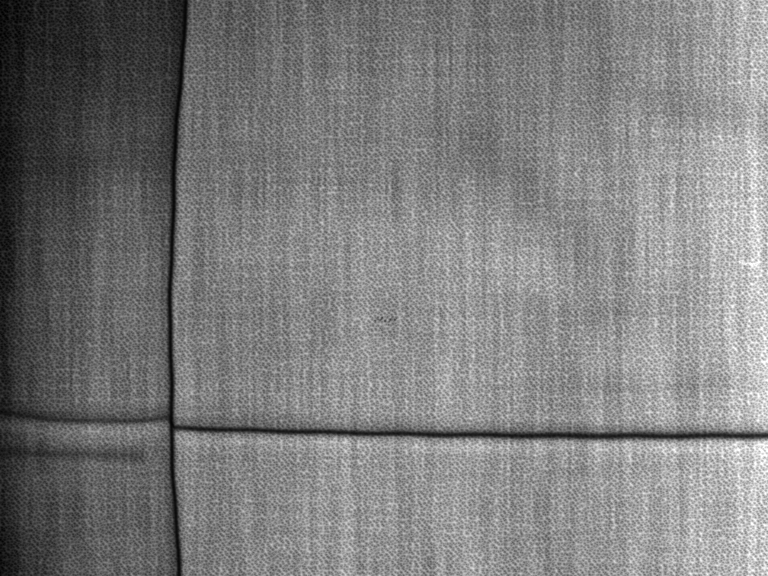
Write a Shadertoy shader that draws this texture.

```glsl
// Grey twill cloth lit from the right, pressed with one upright and one level crease.
// Broad gradients set the light, Gaussian ridges carve folds and creases, and
// cellular grain, diagonal twill and stretched noise streaks make the weave.

float hash(vec2 p) {
    vec3 q = fract(vec3(p.xyx) * 0.1031);
    q += dot(q, q.yzx + 33.33);
    return fract((q.x + q.y) * q.z);
}

float valueNoise(vec2 p) {
    vec2 cell = floor(p);
    vec2 f = fract(p);
    f = f * f * (3.0 - 2.0 * f);
    float low = mix(hash(cell), hash(cell + vec2(1, 0)), f.x);
    float high = mix(hash(cell + vec2(0, 1)), hash(cell + 1.0), f.x);
    return mix(low, high, f.y);
}

// Distance to the nearest scattered cell point
float cellular(vec2 p) {
    vec2 cell = floor(p);
    float nearest = 4.0;
    for (int j = -1; j <= 1; j++) {
        for (int i = -1; i <= 1; i++) {
            vec2 c = cell + vec2(i, j);
            vec2 d = c + vec2(hash(c), hash(c + 71.7)) - p;
            nearest = min(nearest, dot(d, d));
        }
    }
    return sqrt(nearest);
}

float bell(float d, float width) {
    return exp(-d * d / (width * width));
}

// Soft stroke from a to b
float ridge(vec2 p, vec2 a, vec2 b, float width) {
    vec2 ab = b - a;
    float t = clamp(dot(p - a, ab) / dot(ab, ab), 0.0, 1.0);
    return bell(length(p - a - ab * t), width);
}

float uprightCreaseX(float y) {
    float d = y - 0.42;
    return 0.296 + 0.085 * d * d + 0.0013 * sin(y * 23.0) + 0.0006 * sin(y * 61.0);
}

float levelCreaseY(float x, float rightSide) {
    float leftY = 0.269 + 0.45 * (x - 0.18) * (x - 0.18);
    float rightY = 0.243 + 0.021 * (x - 1.12) * (x - 1.12);
    return mix(leftY, rightY, rightSide) + 0.0007 * sin(x * 47.0);
}

// Light on the two panels either side of the upright crease
float panelLight(vec2 p, float rightSide) {
    float leftLight = mix(0.13, 0.44, smoothstep(-0.08, 0.22, p.x));
    leftLight *= 1.0 - 0.62 * smoothstep(0.48, 1.02, p.y);
    leftLight *= mix(0.6, 1.0, smoothstep(0.0, 0.05, p.x));
    leftLight *= 1.0 - 0.15 * smoothstep(0.25, 0.0, p.y);
    float rightLight = mix(0.49, 0.585, smoothstep(0.3, 0.65, p.x));
    rightLight += 0.11 * smoothstep(0.95, 1.25, p.x) + 0.13 * smoothstep(1.2, 1.35, p.x);
    rightLight -= 0.15 * smoothstep(0.55, 1.05, p.y) * (1.0 - 0.5 * smoothstep(0.9, 1.3, p.x));
    return mix(leftLight, rightLight, rightSide);
}

// Broad undulations of the cloth
float softFolds(vec2 p) {
    float fold = -0.06 * ridge(p, vec2(0.83, 0.74), vec2(1.04, 0.56), 0.05);
    fold += 0.04 * ridge(p, vec2(0.78, 0.575), vec2(0.97, 0.50), 0.035);
    fold -= 0.08 * ridge(p, vec2(1.15, 0.82), vec2(1.34, 0.79), 0.03);
    fold -= 0.05 * ridge(p, vec2(1.04, 0.46), vec2(1.18, 0.48), 0.045);
    fold -= 0.05 * ridge(p, vec2(1.03, 0.325), vec2(1.34, 0.338), 0.018);
    fold -= 0.04 * ridge(p, vec2(0.31, 0.295), vec2(0.50, 0.28), 0.012);
    fold -= 0.04 * ridge(p, vec2(0.10, 0.70), vec2(0.27, 0.73), 0.04);
    return fold + 0.05 * (valueNoise(p * vec2(5.0, 7.0)) - 0.5);
}

// Thread-scale brightness variation around zero
float weave(vec2 p) {
    float grain = 0.32 * (cellular(p * vec2(180.0, 215.0)) - 0.48);
    float twill = 0.045 * sin(6.2832 * 105.0 * (p.x + 0.85 * p.y));
    float warp = 0.13 * (valueNoise(p * vec2(170.0, 9.0)) - 0.5);
    warp += 0.06 * (valueNoise(p * vec2(55.0, 3.0) + 19.0) - 0.5);
    float weft = 0.06 * (valueNoise(p * vec2(12.0, 190.0) + 43.0) - 0.5);
    return grain + twill + warp + weft;
}

void mainImage(out vec4 fragColor, in vec2 fragCoord) {
    vec2 p = fragCoord / iResolution.y;
    float across = p.x - uprightCreaseX(p.y);
    float rightSide = smoothstep(-0.006, 0.006, across);
    float above = p.y - levelCreaseY(p.x, rightSide);

    float light = panelLight(p, rightSide) + softFolds(p);
    light += weave(p) * (0.3 + 1.1 * light);

    // Level crease: shadowed groove with a lit lower lip
    float depth = mix(0.42, 0.78, rightSide);
    light += 0.07 * bell(above + 0.022, 0.012);
    light *= 1.0 - 0.22 * bell(above - 0.008, 0.014);
    light *= 1.0 - depth * bell(above, mix(0.005, 0.0065, smoothstep(0.3, 1.3, p.x)));
    light *= 1.0 - 0.32 * ridge(p, vec2(0.0, 0.215), vec2(0.24, 0.208), 0.012);

    // Upright crease: narrow dark groove between a shaded and a lit lip
    light *= 1.0 - 0.16 * bell(across + 0.008, 0.014);
    light += 0.04 * bell(across - 0.015, 0.012);
    light *= 1.0 - 0.88 * bell(across, 0.0048);

    // Snagged threads and a pale nick
    for (int i = 0; i < 5; i++) {
        vec2 snag = vec2(0.652 + 0.008 * float(i), 0.442 + 0.004 * hash(vec2(i, 5)));
        light -= 0.2 * ridge(p, snag, snag + vec2(0.004, 0.005), 0.002);
    }
    light += 0.22 * ridge(p, vec2(1.285, 0.545), vec2(1.312, 0.54), 0.003);

    fragColor = vec4(vec3(clamp(light, 0.0, 1.0)), 1.0);
}
```
